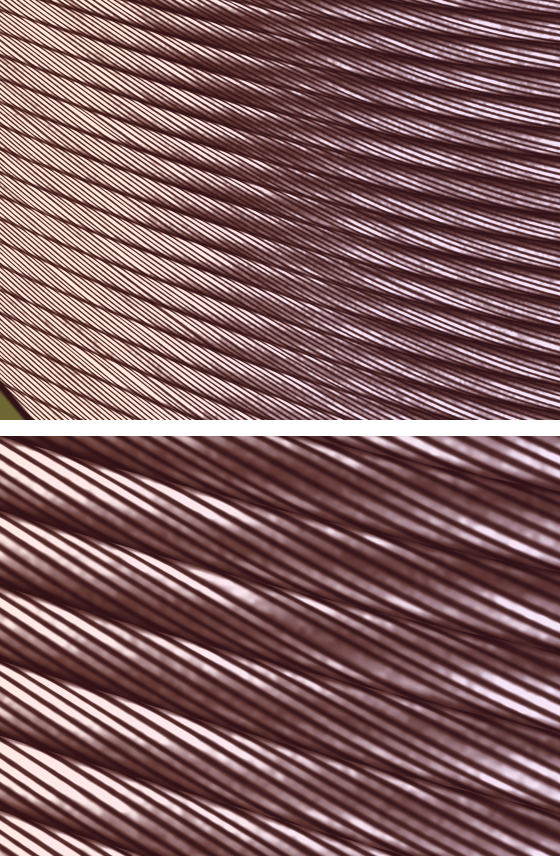
Top, the full canvas; bottom, a detail of the centre.
Give the GLSL for this texture, as a WebGL 1 fragment shader.

```glsl
precision highp float;
// Twisted copper cables wound side by side on a drum, lit from the left.

uniform vec2 u_resolution;

const float PI = 3.14159265;

// Winding layout, in fractions of the canvas
const float PITCH_LEFT = 0.0555;      // cable height at the left edge
const float PITCH_GROWTH = 0.0122;    // added height at the right edge
const float SAG_SLOPE = 0.45;         // descent of the cables
const float SAG_BEND = 0.17;          // flattening towards the right
const float LANE_PHASE = 0.4;
const float LANE_WOBBLE = 0.07;

// Strands inside a cable
const float TWIST_RATE = 52.0;
const float TWIST_BEND = 20.0;
const float STRANDS_ACROSS = 5.5;
const float STRAND_VARIATION = 0.5;

// Colours from shade to glint
const vec3 SHADOW = vec3(0.19, 0.07, 0.09);
const vec3 COPPER = vec3(0.38, 0.22, 0.195);
const vec3 MAUVE = vec3(0.61, 0.485, 0.485);
const vec3 GLINT = vec3(0.98, 0.93, 0.92);
const vec3 WARM_TINT = vec3(1.04, 0.99, 0.94);
const vec3 COOL_TINT = vec3(0.98, 0.96, 1.06);
const vec3 FLOOR_OLIVE = vec3(0.43, 0.40, 0.20);

const int SAMPLES = 3;                // antialiasing grid per axis

float hash(vec2 p) {
  vec3 q = fract(vec3(p.xyx) * vec3(0.1031, 0.1030, 0.0973));
  q += dot(q, q.yzx + 33.33);
  return fract((q.x + q.y) * q.z);
}

float noise(vec2 p) {
  vec2 i = floor(p);
  vec2 f = fract(p);
  f = f * f * (3.0 - 2.0 * f);
  return mix(mix(hash(i), hash(i + vec2(1.0, 0.0)), f.x),
             mix(hash(i + vec2(0.0, 1.0)), hash(i + vec2(1.0, 1.0)), f.x), f.y);
}

// Metal colour for a light level from 0 to 1
vec3 metalRamp(float level) {
  vec3 c = mix(SHADOW, COPPER, smoothstep(0.03, 0.31, level));
  c = mix(c, MAUVE, smoothstep(0.26, 0.56, level));
  return mix(c, GLINT, smoothstep(0.50, 0.90, level));
}

// Surface colour; p runs 0 to 1 rightwards and downwards
vec3 drum(vec2 p) {
  // Cable index and position across the cable
  float sag = p.x * (SAG_SLOPE - SAG_BEND * p.x);
  float lane = (p.y - sag) / (PITCH_LEFT + PITCH_GROWTH * p.x) - LANE_PHASE;
  lane += LANE_WOBBLE * (noise(p * vec2(5.0, 7.0)) - 0.5);
  float cable = floor(lane) + 40.0;
  float across = fract(lane);

  // Helical strands, bunching up towards the cable edges
  float side = 2.0 * across - 1.0;
  float wrap = mix(side, asin(clamp(side, -1.0, 1.0)) * 2.0 / PI, 0.4);
  float twist = p.x * (TWIST_RATE - TWIST_BEND * p.x)
              - 0.5 * STRANDS_ACROSS * wrap + 9.0 * hash(vec2(cable, 3.0));
  twist += 0.5 * (noise(vec2(twist * 0.7, cable * 5.3)) - 0.5);
  float strand = floor(twist) + 50.0;
  float ridge = sin(PI * fract(twist));
  float shine = smoothstep(0.25, 1.0, ridge);
  shine *= 1.0 - STRAND_VARIATION * hash(vec2(strand, cable));
  shine *= 0.8 + 0.4 * noise(vec2(p.x * 70.0, strand * 3.7 + cable));

  // Broad light at the left, a dark band, then a violet sheen at the right
  float keyEdge = p.x + 0.42 * (across - 0.3) - 0.14 * (p.y - 0.5);
  float key = 1.0 - smoothstep(0.30, 0.68, keyEdge);
  float sheen = smoothstep(0.40, 0.70, p.x + 0.3 * (across - 0.6));
  sheen *= smoothstep(0.10, 0.50, across);
  float level = 0.07 + key * (0.12 + 1.32 * shine) + sheen * (0.09 + 0.72 * shine);
  level += 0.12 * ridge * (1.0 - key);

  // Grooves between cables
  float groove = smoothstep(0.0, 0.12, across) * (1.0 - smoothstep(0.80, 1.0, across));
  level *= mix(0.25, 1.0, groove);

  // Wear: blotchy tarnish and fine grit
  level *= 0.90 + 0.20 * noise(p * vec2(14.0, 18.0));
  level *= 0.86 + 0.28 * noise(p * vec2(230.0, 172.0));
  vec3 color = metalRamp(level) * mix(WARM_TINT, COOL_TINT, smoothstep(0.1, 0.75, p.x));

  // Floor showing past the drum at the lower left
  float beyond = p.y - 0.91 - 1.6 * p.x;
  color = mix(color, SHADOW, smoothstep(-0.012, 0.0, beyond));
  return mix(color, FLOOR_OLIVE, smoothstep(0.012, 0.028, beyond));
}

void main() {
  vec3 total = vec3(0.0);
  for (int j = 0; j < SAMPLES; j++) {
    for (int i = 0; i < SAMPLES; i++) {
      vec2 offset = (vec2(float(i), float(j)) + 0.5) / float(SAMPLES) - 0.5;
      vec2 uv = (gl_FragCoord.xy + offset) / u_resolution;
      total += drum(vec2(uv.x, 1.0 - uv.y));
    }
  }
  gl_FragColor = vec4(total / float(SAMPLES * SAMPLES), 1.0);
}
```
